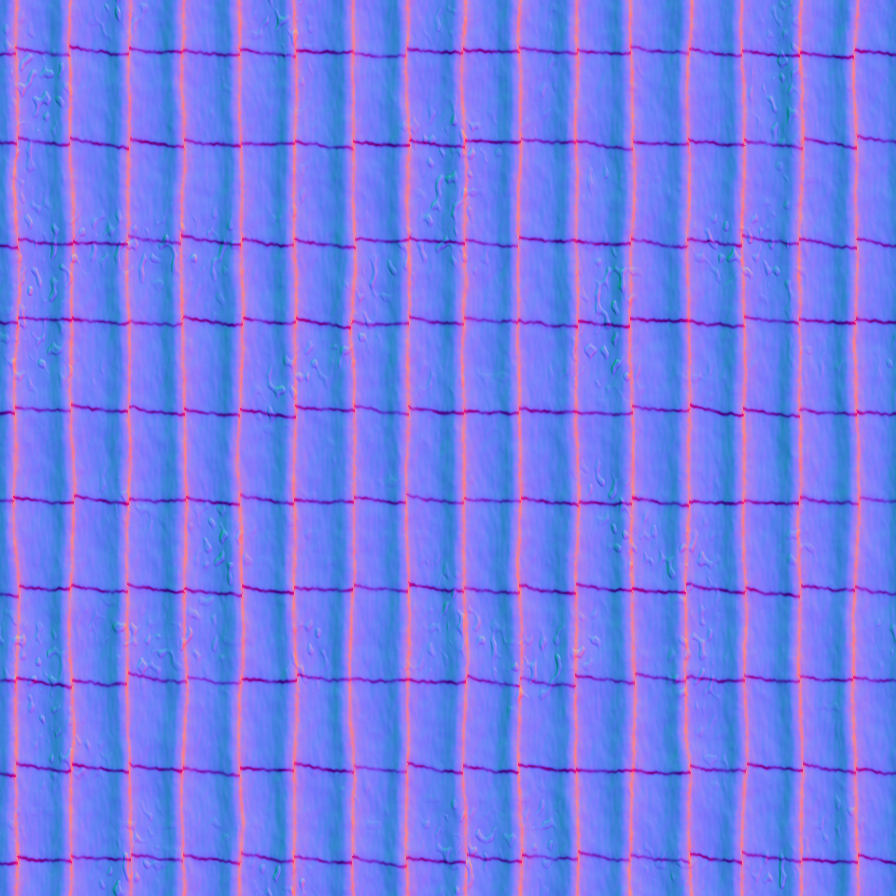
Reproduce this texture map procedurally as a Shadertoy shader.

```glsl
#define TILES vec2(16.0, 10.0)
#define ORIGIN vec2(0.29, 0.40)
#define SLIPPED_ROW 7.0
#define RIDGE_WIDTH 0.036
#define SEAM_WIDTH 0.020
#define SEAM_DEPTH 0.80
#define SEAM_TILT 0.08
#define TROUGH_DEPTH 0.37
#define WOBBLE 0.10
#define GRAIN 0.042
#define FLECKS 0.075

float hash(vec2 p) {
    vec3 q = fract(p.xyx * 0.1031);
    q += dot(q, q.yzx + 33.33);
    return fract((q.x + q.y) * q.z);
}

float corner(vec2 cell, vec2 offset, vec2 period) {
    float angle = 6.28319 * hash(mod(cell, period) + period * 0.37);
    return dot(vec2(cos(angle), sin(angle)), offset);
}

// Gradient noise over the unit square, wrapping after a whole number of cells
float noise(vec2 uv, vec2 period) {
    vec2 p = uv * period, i = floor(p), f = p - i;
    vec2 s = f * f * f * (f * (f * 6.0 - 15.0) + 10.0);
    vec2 e = vec2(1.0, 0.0);
    float low = mix(corner(i, f, period), corner(i + e, f - e, period), s.x);
    float high = mix(corner(i + e.yx, f - e.yx, period), corner(i + 1.0, f - 1.0, period), s.x);
    return mix(low, high, s.y);
}

float bell(float x, float width) {
    x /= width;
    return exp(-x * x);
}

// Fine surface height: swells, grain, lengthwise streaks and clustered flecks
float relief(vec2 uv) {
    float h = GRAIN * noise(uv, vec2(24.0, 14.0)) / 24.0;
    h += GRAIN * noise(uv, vec2(72.0, 48.0)) / 72.0;
    h += GRAIN * noise(uv, vec2(190.0, 70.0)) / 150.0;
    float cluster = smoothstep(0.05, 0.42, noise(uv, vec2(11.0, 9.0)));
    float fleck = smoothstep(0.10, 0.5, noise(uv + 0.31, vec2(112.0, 68.0)));
    return h + FLECKS * (cluster + 0.15) * fleck / 80.0;
}

// Height of a seam around its row line, in tile heights
float seamOffset(vec2 id, float u, vec2 uv) {
    float shift = 0.06 * (hash(id + 3.0) - 0.5);
    float tilt = SEAM_TILT * (0.2 + 1.2 * hash(id + 41.0));
    float sag = 0.06 * (u - 0.5) * (u - 0.5);
    float slip = id.y == SLIPPED_ROW ? -0.11 : 0.0;
    float rough = 0.025 * noise(uv, vec2(64.0, 20.0)) + 0.018 * noise(uv, vec2(190.0, 40.0));
    return shift + tilt * (0.5 - u) + sag + slip + rough;
}

void mainImage(out vec4 fragColor, in vec2 fragCoord) {
    vec2 uv = fragCoord / iResolution.xy;
    vec2 pixel = TILES / iResolution.xy;

    // Columns with gently wandering edges
    vec2 grid = uv * TILES - ORIGIN;
    grid.x += WOBBLE * noise(uv + 0.013, vec2(16.0, 9.0));
    grid.x += 0.03 * noise(uv, vec2(32.0, 30.0)) + 0.02 * noise(uv, vec2(64.0, 180.0));
    float column = floor(grid.x);
    float u = grid.x - column;
    float edge = min(u, 1.0 - u);

    // Nearest seam, and the tile on this side of it
    float row = floor(grid.y + 0.5);
    vec2 seamId = mod(vec2(column, row), TILES);
    float d = grid.y - row - seamOffset(seamId, u, uv);
    vec2 tileId = mod(vec2(column, row - 1.0 + step(0.0, d)), TILES);
    float tone = hash(tileId + 17.0);

    // Sideways slope: crown, broad trough, rise to the ridge
    vec2 slope;
    slope.x = mix(0.16, -0.17, smoothstep(0.0, 0.55, u));
    slope.x -= TROUGH_DEPTH * (0.86 + 0.24 * tone) * bell(u - 0.725, 0.16);
    slope.x += 0.33 * smoothstep(0.80, 0.93, u);
    float ridgeBreak = 1.0 + 0.5 * noise(uv, vec2(48.0, 150.0));
    slope.x += 0.50 * ridgeBreak * bell(edge, max(RIDGE_WIDTH, pixel.x));
    slope.x += 0.18 * bell(edge, 0.12);

    // Lengthwise slope: thin dark seam with a soft lip
    float strength = mix(0.55, 1.0, sqrt(hash(seamId + 71.0)));
    strength *= 1.0 + 0.7 * noise(uv + 0.17, vec2(90.0, 30.0));
    slope.y = -SEAM_DEPTH * strength * bell(d, max(SEAM_WIDTH, 0.9 * pixel.y));
    slope.y -= 0.07 * bell(d, 0.055);
    slope.y += 0.02 * (tone - 0.5);

    // Grain and flecks
    float e = 1.0 / 1024.0;
    float h = relief(uv);
    slope -= vec2(relief(uv + vec2(e, 0.0)) - h, relief(uv + vec2(0.0, e)) - h) / e;

    // Pack the slope as a normal colour
    slope = clamp(slope, -0.92, 0.92);
    float facing = max(0.97 - dot(slope, slope), 0.1);
    fragColor = vec4(0.5 + 0.5 * vec3(slope, facing), 1.0);
}
```
